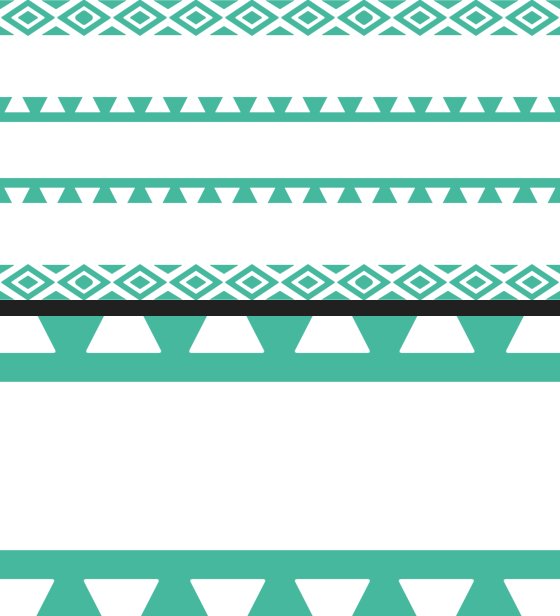
Top, the full canvas; bottom, a detail of the centre.
Write a WebGL 2 fragment shader that draws this pattern.

```glsl
#version 300 es
precision highp float;
// Woven border: nested diamonds between triangles along both outer edges, and
// two toothed bars facing each other across a plain centre. The lower half
// mirrors the upper; every shape is a rounded distance function in a tile.

uniform vec2 u_resolution;
out vec4 fragColor;

const vec3 PAPER = vec3(1.0);
const vec3 GREEN = vec3(0.27, 0.72, 0.62);

// Lengths are in diamond tiles; heights run outward from the middle line.
const float DIAMONDS = 10.0;
const float TEETH = 16.0;
const float BAR_INNER = 0.501;
const float BAR_OUTER = 0.673;
const float TOOTH_TIP = 0.946;
const float GAP_WIDE = 0.230;      // half width of a gap at the bar
const float GAP_NARROW = 0.090;    // half width of a gap at the tooth tips
const float GAP_JITTER = 0.008;
const float BAND_CENTRE = 2.363;
const float BAND_HALF = 0.312;
const vec2 RING_OUTER = vec2(0.490, 0.327);
const vec2 RING_INNER = vec2(0.310, 0.207);
const vec2 CORE = vec2(0.190, 0.122);
const vec2 ROUND_CORE = vec2(0.200, 0.142);
const float ROUND_EVERY = 5.0;     // one core in five is rounder
const vec2 TRIANGLE = vec2(0.265, 0.162);
const float CORNER = 0.018;
const float ROUND_CORNER = 0.060;
const float EDGE_SOFTNESS = 0.75;  // in pixels

float hash(vec2 p) {
    return fract(sin(dot(p, vec2(127.1, 311.7))) * 43758.5);
}

// Intersection of two shapes with a rounded corner.
float roundMax(float a, float b, float r) {
    return min(max(a, b), -r) + length(max(vec2(a, b) + r, 0.0));
}

// Rhombus with sharp half size s, its tips rounded by radius r.
float rhombus(vec2 p, vec2 s, float r) {
    vec2 b = s * (1.0 - r * length(s) / (s.x * s.y));
    p = abs(p);
    vec2 edge = vec2(-b.x, b.y);
    vec2 fromTip = p - vec2(b.x, 0.0);
    float t = clamp(dot(fromTip, edge) / dot(edge, edge), 0.0, 1.0);
    float side = sign(p.x * b.y + p.y * b.x - b.x * b.y);
    return side * length(fromTip - edge * t) - r;
}

// Nested diamonds with triangles filling the notches between them.
float diamondBand(vec2 p) {
    vec2 q = vec2(fract(p.x) - 0.5, p.y);
    float ring = max(rhombus(q, RING_OUTER, CORNER),
                     -rhombus(q, RING_INNER, CORNER));

    bool isRound = mod(floor(p.x), ROUND_EVERY) == 1.0;
    float core = rhombus(q, isRound ? ROUND_CORE : CORE,
                         isRound ? ROUND_CORNER : CORNER);

    vec2 notch = vec2(0.5, BAND_HALF) - abs(q);
    float triangle = roundMax(rhombus(notch, TRIANGLE, CORNER),
                              -notch.y, 0.5 * CORNER);
    return min(min(ring, core), triangle);
}

// Solid bar with teeth, cut by gaps that narrow outward.
float toothedBar(float x, float height, float row) {
    float pitch = DIAMONDS / TEETH;
    float cell = floor(x / pitch);
    float shift = (hash(vec2(cell, row)) - 0.5) * 2.0 * GAP_JITTER;
    float across = abs(x - (cell + 0.5) * pitch - shift);

    float slope = (GAP_WIDE - GAP_NARROW) / (TOOTH_TIP - BAR_OUTER);
    float halfGap = GAP_WIDE - slope * (height - BAR_OUTER);
    float flank = (across - halfGap) / sqrt(1.0 + slope * slope);
    float gap = roundMax(flank, BAR_OUTER - height, CORNER);

    float body = roundMax(-gap, height - TOOTH_TIP, 0.6 * CORNER);
    return max(body, BAR_INNER - height);
}

void main() {
    float pixel = DIAMONDS / u_resolution.x;
    vec2 p = gl_FragCoord.xy * pixel;
    p.y -= 0.5 * u_resolution.y * pixel;
    float height = abs(p.y);

    float d = min(diamondBand(vec2(p.x, height - BAND_CENTRE)),
                  toothedBar(p.x, height, step(0.0, p.y)));

    float soft = EDGE_SOFTNESS * pixel;
    float ink = 1.0 - smoothstep(-soft, soft, d);
    fragColor = vec4(mix(PAPER, GREEN, ink), 1.0);
}
```
